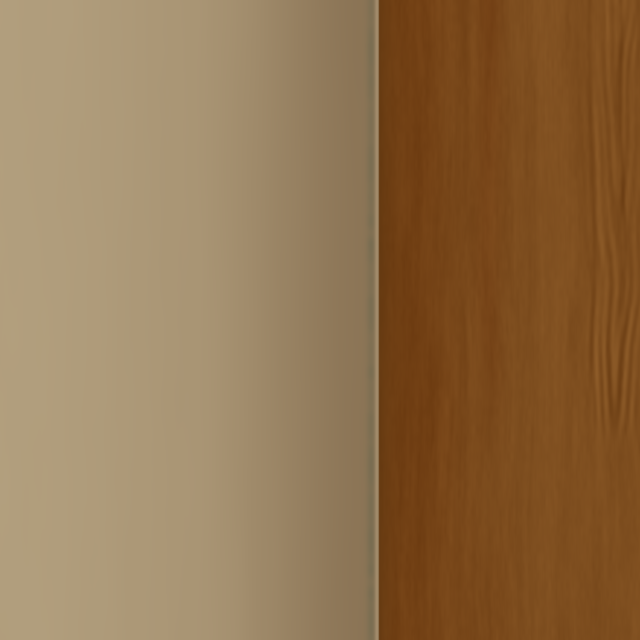
A WebGL 1 fragment shader for this texture:

```glsl
precision highp float;

uniform vec2 u_resolution;

// Layout, in canvas units
const float SEAM_X = 0.592;
const float RIM_WIDTH = 0.005;
const float GROOVE_X = 0.580;
const vec2 KNOT_TIP = vec2(0.962, 0.335);

// Wall
const vec3 WALL_LIGHT = vec3(0.695, 0.620, 0.490);
const vec3 WALL_MID = vec3(0.655, 0.575, 0.447);
const vec3 WALL_SHADE = vec3(0.545, 0.455, 0.335);
const vec3 GROOVE_COLOR = vec3(0.455, 0.420, 0.315);
const vec3 RIM_COLOR = vec3(0.660, 0.570, 0.440);

// Wood
const vec3 WOOD_DARK = vec3(0.375, 0.215, 0.060);
const vec3 WOOD_RED = vec3(0.452, 0.254, 0.080);
const vec3 WOOD_LIGHT = vec3(0.497, 0.308, 0.123);
const float GRAIN_STRENGTH = 0.055;
const float FIBER_STRENGTH = 0.035;
const float KNOT_STRENGTH = 0.050;

float hash(vec2 p) {
  vec3 q = fract(vec3(p.xyx) * 0.1031);
  q += dot(q, q.yzx + 33.33);
  return fract((q.x + q.y) * q.z);
}

float noise(vec2 p) {
  vec2 cell = floor(p);
  vec2 f = fract(p);
  f = f * f * (3.0 - 2.0 * f);
  float low = mix(hash(cell), hash(cell + vec2(1.0, 0.0)), f.x);
  float high = mix(hash(cell + vec2(0.0, 1.0)), hash(cell + 1.0), f.x);
  return mix(low, high, f.y);
}

float fbm(vec2 p) {
  float sum = 0.0;
  float weight = 0.5;
  for (int i = 0; i < 4; i++) {
    sum += weight * (noise(p) - 0.5);
    p = p * 2.03 + 17.1;
    weight *= 0.5;
  }
  return sum;
}

float line(float x, float center, float halfWidth) {
  float d = (x - center) / halfWidth;
  return exp(-d * d);
}

vec3 wall(vec2 uv) {
  // Broad falloff toward the seam, with faint vertical banding
  float x = uv.x + 0.012 * (noise(vec2(uv.x * 30.0, uv.y * 2.0)) - 0.5);
  vec3 color = mix(WALL_LIGHT, WALL_MID, smoothstep(0.0, 0.42, x));
  color = mix(color, WALL_SHADE, smoothstep(0.30, 0.585, x));
  color += 0.008 * fbm(vec2(uv.x * 25.0, uv.y * 4.0));

  // Uneven greenish groove and pale rim
  float wear = 0.45 + 0.35 * noise(vec2(3.0, uv.y * 55.0));
  color = mix(color, GROOVE_COLOR, wear * line(uv.x, GROOVE_X, 0.007));
  float rim = line(uv.x, SEAM_X - 0.003, RIM_WIDTH * 0.7);
  return mix(color, RIM_COLOR, 0.8 * rim);
}

// Nested arches that narrow downward to the knot tip
float knotGrain(vec2 uv) {
  vec2 p = uv - KNOT_TIP;
  p.x += 0.012 * (noise(vec2(4.0, uv.y * 9.0)) - 0.5) - 0.012 * p.y;
  float opening = sqrt(p.x * p.x * 9.0 + 0.0002);
  float rings = cos(150.0 * (opening - 0.16 * p.y) + 3.0 * noise(uv * vec2(25.0, 8.0)));
  float reach = line(p.x, 0.0, 0.035) * smoothstep(-0.05, 0.04, p.y);
  return rings * reach * (1.0 - 0.55 * smoothstep(0.08, 0.35, p.y));
}

vec3 wood(vec2 uv) {
  // Slow sway of the fibers
  float sway = 0.014 * (noise(vec2(uv.x * 9.0, uv.y * 5.0)) - 0.5);
  float x = uv.x + sway;
  float broad = fbm(vec2(x * 14.0, uv.y * 2.5));
  float tone = smoothstep(0.64, 0.84, x + 0.13 * broad);
  vec3 color = mix(WOOD_RED, WOOD_LIGHT, tone);

  // Long streaks, fine fibers and short pores
  float streak = fbm(vec2(x * 65.0, uv.y * 3.0));
  float fiber = fbm(vec2(x * 130.0, uv.y * 12.0));
  float pore = noise(vec2(uv.x * 220.0, uv.y * 70.0)) - 0.5;
  float grain = GRAIN_STRENGTH * streak + FIBER_STRENGTH * fiber + 0.014 * pore;

  // Reddish vein beside the middle and dark lines near the right side
  float vein = line(x, 0.765, 0.018) * smoothstep(0.25, 0.5, uv.y);
  color -= vein * vec3(0.020, 0.028, 0.020);
  float upper = smoothstep(0.33, 0.46, uv.y);
  grain -= 0.035 * upper * (line(x, 0.926, 0.004) + line(x, 0.972, 0.004));
  grain += 0.020 * upper * line(x, 0.936, 0.004);
  grain += KNOT_STRENGTH * knotGrain(uv);
  color += grain * vec3(1.0, 0.88, 0.62);

  // Contact shadow at the seam
  float shadow = exp(-max(uv.x - SEAM_X, 0.0) / 0.018);
  return mix(color, WOOD_DARK, 0.75 * shadow);
}

void main() {
  vec2 uv = gl_FragCoord.xy / u_resolution;
  float edge = 1.0 / u_resolution.x;
  float side = smoothstep(SEAM_X - edge, SEAM_X + edge, uv.x);
  gl_FragColor = vec4(mix(wall(uv), wood(uv), side), 1.0);
}
```
